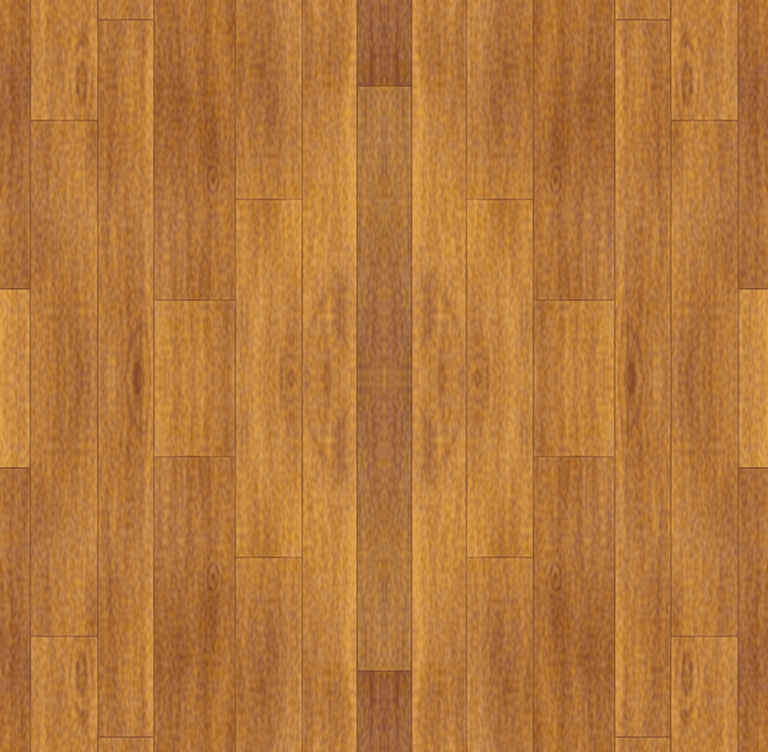
Give the GLSL for this texture, as a Shadertoy shader.

```glsl
const int PLANKS = 7;                        // from the centre line to the side
const vec2 MIRROR_CENTRE = vec2(0.5005, 0.4968);
const vec3 DARK_WOOD  = vec3(0.58, 0.34, 0.175);
const vec3 LIGHT_WOOD = vec3(0.83, 0.59, 0.285);
const vec3 SEAM_COLOR = vec3(0.43, 0.23, 0.10);
const float SEAM_HALF_WIDTH = 0.0012;
const float SEAM_OPACITY = 0.58;
const float BEVEL_WIDTH = 0.006;
const float SAPWOOD_WIDTH = 0.017;
const float FIBRE_CONTRAST = 0.30;
const float STREAK_CONTRAST = 0.36;
const float SPECKLE_CONTRAST = 0.42;
const float BROAD_CONTRAST = 0.32;
const float RING_COUNT = 9.0;
const float RING_CONTRAST = 1.35;
const float GREY_VARIATION = 0.075;

// Per plank: outer edge, end joint, tone inside and beyond the joint
const float EDGE[PLANKS]  = float[](0.0355, 0.107, 0.194, 0.300, 0.373, 0.461, 0.60);
const float JOINT[PLANKS] = float[](0.389, 0.70, 0.238, 0.104, 0.477, 0.343, 0.119);
const float INNER_TONE[PLANKS] = float[](0.42, 0.66, 0.68, 0.65, 0.51, 0.49, 0.75);
const float OUTER_TONE[PLANKS] = float[](0.16, 0.66, 0.53, 0.38, 0.40, 0.71, 0.35);

// Pale strip: positive on the outer edge, negative on the inner edge
const float SAPWOOD[PLANKS] = float[](0.0, -0.24, 0.0, 0.20, -0.28, 0.0, -0.14);

// Growth ring figure: centre, radii and strength
const vec4 FIGURE[PLANKS] = vec4[](
    vec4(0.000, 0.12, 0.020, 0.20), vec4(0.073, 0.00, 0.030, 0.13),
    vec4(0.122, 0.00, 0.016, 0.040), vec4(0.223, 0.264, 0.008, 0.022),
    vec4(0.322, 0.00, 0.020, 0.070), vec4(0.392, 0.40, 0.017, 0.075),
    vec4(0.500, 0.25, 0.020, 0.12));
const float FIGURE_STRENGTH[PLANKS] = float[](0.06, 0.20, 0.24, 0.22, 0.25, 0.28, 0.08);

vec2 gradientAt(vec2 cell) {
    vec3 h = fract(cell.xyx * vec3(0.1031, 0.1030, 0.0973));
    h += dot(h, h.yzx + 33.33);
    float angle = 6.2832 * fract((h.x + h.y) * h.z);
    return vec2(cos(angle), sin(angle));
}

float gradientNoise(vec2 p) {
    vec2 i = floor(p), f = p - i;
    vec2 u = f * f * f * (f * (f * 6.0 - 15.0) + 10.0);
    vec2 e = vec2(1.0, 0.0);
    float low  = mix(dot(gradientAt(i), f), dot(gradientAt(i + e), f - e), u.x);
    float high = mix(dot(gradientAt(i + e.yx), f - e.yx),
                     dot(gradientAt(i + 1.0), f - 1.0), u.x);
    return mix(low, high, u.y);
}

// Stretched fibres, streaks and pores along the plank
float woodGrain(vec2 p, float seed) {
    vec2 q = p + vec2(0.006 * gradientNoise(vec2(p.x * 14.0, p.y * 6.0) + seed), 0.0);
    float fibre   = gradientNoise(q * vec2(160.0, 12.0) + seed);
    float streak  = gradientNoise(q * vec2(52.0, 3.5) + seed * 1.7);
    float speckle = gradientNoise(q * vec2(240.0, 110.0) + seed * 2.3);
    return FIBRE_CONTRAST * fibre + STREAK_CONTRAST * streak + SPECKLE_CONTRAST * speckle;
}

// Nested ovals that fade into straight grain
float ringFigure(vec2 p, vec4 figure, float seed) {
    float radius = length((p - figure.xy) / figure.zw);
    float wobble = gradientNoise(p * vec2(45.0, 16.0) + seed);
    float wave = 0.5 + 0.5 * sin(RING_COUNT * radius + 5.0 * wobble);
    float rings = 0.45 - 1.1 * wave * wave;
    float fade = exp(-0.5 * radius * radius);
    return fade * (rings - 0.15) - 0.6 * exp(-14.0 * radius * radius);
}

float lineMask(float dist, float halfWidth, float aa) {
    return 1.0 - smoothstep(halfWidth - aa, halfWidth + aa, dist);
}

void mainImage(out vec4 fragColor, in vec2 fragCoord) {
    // Mirror one quarter across both axes
    vec2 p = abs(fragCoord / iResolution.xy - MIRROR_CENTRE);
    float aa = 0.75 / min(iResolution.x, iResolution.y);

    // Find the plank and the piece on either side of its joint
    int k = 0;
    for (int i = 0; i < PLANKS - 1; i++) k += int(p.x > EDGE[i]);
    float innerEdge = k > 0 ? EDGE[k - 1] : -1.0;
    float toInner = p.x - innerEdge;
    float toOuter = EDGE[k] - p.x;
    float toJoint = abs(p.y - JOINT[k]);
    bool beyond = p.y > JOINT[k];
    float seed = float(k) * 17.3 + (beyond ? 71.9 : 5.1);

    // Wood tone
    float tone = beyond ? OUTER_TONE[k] : INNER_TONE[k];
    tone += woodGrain(p, seed);
    tone += BROAD_CONTRAST * gradientNoise(p * vec2(17.0, 5.0) + seed);
    bool sameSide = beyond == (FIGURE[k].y > JOINT[k]);
    if (sameSide) tone += RING_CONTRAST * FIGURE_STRENGTH[k] * ringFigure(p, FIGURE[k], seed);

    float stripDist = SAPWOOD[k] > 0.0 ? toOuter : toInner;
    stripDist += 0.006 * gradientNoise(vec2(p.x * 20.0, p.y * 9.0) + seed);
    float strip = 1.0 - smoothstep(0.4 * SAPWOOD_WIDTH, SAPWOOD_WIDTH, stripDist);
    if (!beyond || k == 4) tone += abs(SAPWOOD[k]) * strip;

    // Wood colour with patches of duller, greyer grain
    vec3 color = mix(DARK_WOOD, LIGHT_WOOD, clamp(tone, -0.2, 1.15));
    float grey = gradientNoise(p * vec2(90.0, 50.0) + 9.0)
               + 0.6 * gradientNoise(p * vec2(12.0, 7.0) + 23.0);
    color += GREY_VARIATION * grey * vec3(-0.1, 0.1, 1.0);
    if (k == 0) color += vec3(-0.012, 0.008, 0.022);

    // Bevels and dark seams
    float seamDist = min(min(toInner, toOuter), toJoint);
    color += 0.035 * (1.0 - smoothstep(0.0, BEVEL_WIDTH, seamDist));
    float seamWear = 0.85 + 0.6 * gradientNoise(p * vec2(30.0, 12.0) + 40.0);
    float seam = lineMask(seamDist, SEAM_HALF_WIDTH, aa);
    color = mix(color, SEAM_COLOR, SEAM_OPACITY * seamWear * seam);

    fragColor = vec4(color, 1.0);
}
```
